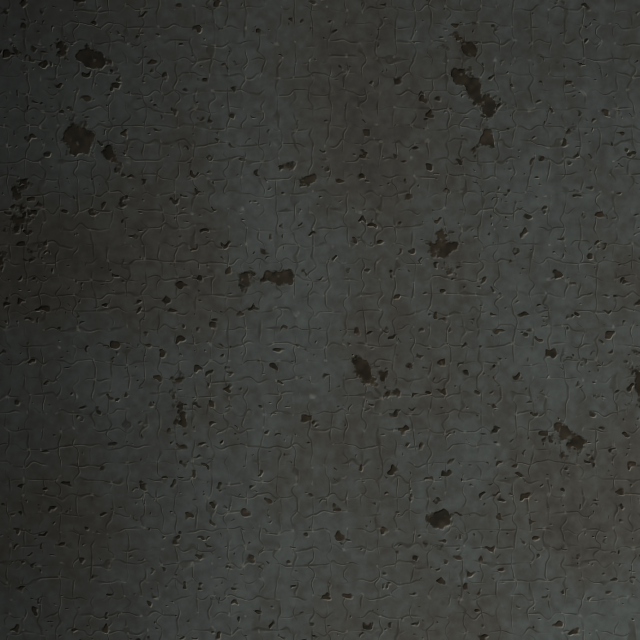
This texture is drawn by a WebGL 2 fragment shader. Its source:

```glsl
#version 300 es
precision highp float;
// Dark worn stone slab with a fine wobbly crack grid, small pits and chipped gouges.

#define GRID_CELLS 38.0
#define CRACK_WIDTH 0.10
#define CRACK_DEPTH 0.38
#define PIT_CELLS 50.0
#define PIT_CHANCE 0.42
#define GOUGE_CELLS 8.0
#define GOUGE_CHANCE 0.30
#define LIGHT_STEP vec2(-0.0014, 0.0018)
#define RELIEF 0.13
#define GRAIN 0.30
#define MOTTLE 0.28

uniform vec2 u_resolution;
out vec4 fragColor;

float hash(vec2 p) {
    vec3 q = fract(vec3(p.xyx) * 0.1031);
    q += dot(q, q.yzx + 33.33);
    return fract((q.x + q.y) * q.z);
}

vec2 hash2(vec2 p) {
    return vec2(hash(p + 17.3), hash(p + 71.9));
}

float noise(vec2 p) {
    vec2 i = floor(p), f = fract(p);
    f = f * f * (3.0 - 2.0 * f);
    return mix(mix(hash(i), hash(i + vec2(1, 0)), f.x),
               mix(hash(i + vec2(0, 1)), hash(i + vec2(1, 1)), f.x), f.y);
}

float fbm(vec2 p) {
    float sum = 0.0, amp = 0.533;
    for (int i = 0; i < 4; i++) {
        sum += amp * noise(p);
        p = mat2(1.6, 1.2, -1.2, 1.6) * p + 11.7;
        amp *= 0.5;
    }
    return sum;
}

vec2 wobble(vec2 p) {
    return vec2(noise(p), noise(p + 31.4)) - 0.5;
}

// Distance to the wobbly grid lines along each axis, in cells
vec2 gridDistance(vec2 p) {
    vec2 q = p * GRID_CELLS;
    return abs(fract(q + 0.55 * wobble(q * 1.8)) - 0.5);
}

float cracks(vec2 p) {
    vec2 line = 1.0 - smoothstep(0.0, CRACK_WIDTH, gridDistance(p));
    vec2 q = p * GRID_CELLS * 1.3;
    vec2 broken = smoothstep(0.25, 0.75, vec2(noise(q + 5.0), noise(q + 47.0)));
    return CRACK_DEPTH * max(line.x * broken.x, line.y * broken.y);
}

// Small scattered holes, denser in some regions
float pits(vec2 p) {
    vec2 q = p * PIT_CELLS + 0.5 * wobble(p * 130.0);
    vec2 cell = floor(q);
    float chance = PIT_CHANCE * (0.4 + 1.2 * noise(p * 6.0 + 3.0));
    float depth = 0.0;
    for (int y = -1; y <= 1; y++)
    for (int x = -1; x <= 1; x++) {
        vec2 id = cell + vec2(x, y);
        vec2 d = q - id - hash2(id);
        float size = hash(id + 5.5);
        float radius = mix(0.06, 0.30, size * size * size);
        float hole = 1.0 - smoothstep(-0.10, 0.10, length(d * vec2(0.85, 1.15)) - radius);
        depth = max(depth, hole * step(hash(id + 9.1), chance) * mix(0.6, 1.0, size));
    }
    return depth;
}

// Larger ragged chips, mostly in the upper left, running diagonally
float gouges(vec2 p) {
    vec2 q = p * GOUGE_CELLS;
    vec2 cell = floor(q);
    float ragged = 1.25 * (fbm(p * 42.0) - 0.5);
    float depth = 0.0;
    for (int y = -1; y <= 1; y++)
    for (int x = -1; x <= 1; x++) {
        vec2 id = cell + vec2(x, y);
        vec2 d = q - id - hash2(id + 3.0);
        float angle = -0.9 + 1.6 * (hash(id + 8.0) - 0.5);
        float c = cos(angle), s = sin(angle);
        d = vec2(c * d.x + s * d.y, c * d.y - s * d.x) * vec2(0.75, 1.9);
        float radius = mix(0.04, 0.25, hash(id + 13.0));
        float chance = GOUGE_CHANCE * (0.6 + 1.3 * (id.y - id.x * 0.6) / GOUGE_CELLS);
        float chip = 1.0 - smoothstep(-0.14, 0.03, length(d) - radius + ragged);
        depth = max(depth, chip * step(hash(id + 21.0), max(chance, 0.12)));
    }
    return depth;
}

float surfaceDepth(vec2 p) {
    return max(max(cracks(p), pits(p)), gouges(p));
}

void main() {
    vec2 p = gl_FragCoord.xy / u_resolution;

    // Broad light falloff: dark left and top, brighter lower right
    float tone = 0.143 + 0.088 * smoothstep(-0.08, 0.5, p.x);
    tone += 0.05 * p.x * (1.0 - p.y) - 0.018 * smoothstep(0.6, 1.0, p.y);

    // Cloudy patches and fine grain
    float mottle = fbm(p * vec2(7.0, 5.0) + 2.0) - 0.5;
    float grain = fbm(p * 85.0 + 40.0) - 0.5;
    tone *= 1.0 + MOTTLE * mottle + GRAIN * grain;
    vec3 tint = mix(vec3(1.02, 1.0, 0.92), vec3(0.98, 1.03, 0.99),
                    smoothstep(-0.2, 0.2, mottle + 0.4 * grain));
    vec3 colour = tone * tint;

    // Brown hollows with a lit lower right wall
    float depth = surfaceDepth(p);
    float slope = surfaceDepth(p + LIGHT_STEP) - depth;
    vec3 hollow = tone * mix(vec3(0.40, 0.36, 0.28), vec3(0.72, 0.62, 0.48), noise(p * 110.0));
    colour = mix(colour, hollow, 0.85 * depth);
    float glint = smoothstep(0.3, 0.8, noise(p * 60.0 + 9.0));
    colour += RELIEF * max(slope, 0.0) * (0.35 + glint) * vec3(1.0, 0.93, 0.80);
    colour += 0.05 * min(slope, 0.0);

    // Pale flecks where grid lines cross
    float node = 1.0 - smoothstep(0.02, 0.20, length(gridDistance(p)));
    colour += 0.09 * node * smoothstep(0.5, 0.9, noise(p * 190.0)) * vec3(1.0, 0.95, 0.86);

    fragColor = vec4(max(colour, 0.0), 1.0);
}
```
